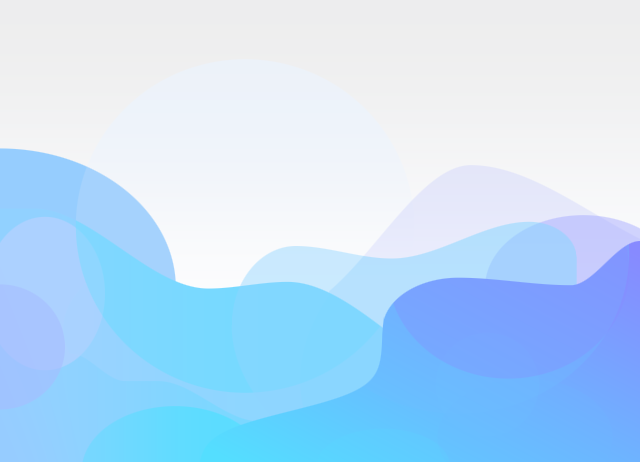
This background is drawn by a WebGL 2 fragment shader. Its source:

```glsl
#version 300 es
precision highp float;

uniform vec2 u_resolution;
out vec4 fragColor;

// Canvas extent in layout units, origin at the lower left
const vec2 CANVAS = vec2(7.68, 5.54);

const vec3 SKY_TOP = vec3(0.93, 0.93, 0.932);
const vec3 SKY_LOW = vec3(0.985, 0.988, 0.995);
const vec3 MIST = vec3(0.92, 0.955, 1.0);
const vec3 LILAC = vec3(0.80, 0.82, 0.985);
const vec3 VIOLET = vec3(0.62, 0.64, 1.0);
const vec3 AZURE = vec3(0.59, 0.805, 0.995);
const vec3 AQUA = vec3(0.56, 0.83, 1.0);
const vec3 CYAN = vec3(0.45, 0.86, 1.0);
const vec3 PALE = vec3(0.72, 0.82, 1.0);
const vec3 PERIWINKLE = vec3(0.65, 0.74, 1.0);
const vec3 DEEP = vec3(0.53, 0.54, 1.0);
const vec3 BRIGHT = vec3(0.33, 0.87, 1.0);

// Antialiased coverage of a signed field, positive inside
float coverage(float field) {
    return clamp(0.5 + field / max(fwidth(field), 1e-4), 0.0, 1.0);
}

float ellipse(vec2 p, vec2 center, vec2 radius) {
    return coverage(1.0 - length((p - center) / radius));
}

// Smooth rise of a given height between two positions
float rise(float x, float start, float end, float height) {
    return height * smoothstep(start, end, x);
}

// Upper half of an ellipse as a height profile
float dome(float x, float center, float radius, float base, float height) {
    float t = (x - center) / radius;
    return base + height * sqrt(max(0.0, 1.0 - t * t));
}

float lilacHill(vec2 p) {
    float top = 1.82 + rise(p.x, 3.45, 5.65, 1.74) + rise(p.x, 5.65, 8.6, -1.15);
    float dy = p.y - 0.99;
    float left = 3.6 + min(0.34 * dy * dy, 0.35);
    return coverage(top - p.y) * coverage(p.x - left);
}

float cyanHill(vec2 p) {
    float top = 3.04 + rise(p.x, 0.4, 2.5, -0.96)
        + rise(p.x, 2.5, 3.45, 0.08) + rise(p.x, 3.45, 6.0, -1.3);
    return coverage(top - p.y);
}

float glassWave(vec2 p) {
    float top = 2.59 + rise(p.x, 3.55, 4.7, -0.15) + rise(p.x, 4.7, 6.35, 0.44);
    if (p.x < 3.55) top = dome(p.x, 3.55, 0.77, 1.64, 0.95);
    if (p.x > 6.35) top = dome(p.x, 6.35, 0.57, 2.44, 0.44);
    float dy = p.y - 1.64;
    float left = 2.78 + 0.4 * dy * dy;
    return coverage(top - p.y) * coverage(p.x - left) * coverage(6.92 - p.x);
}

float frontWave(vec2 p) {
    float top = 2.21 + rise(p.x, 5.5, 6.85, -0.09) + rise(p.x, 6.85, 7.68, 0.53);
    if (p.x < 5.5) top = dome(p.x, 5.5, 0.91, 1.59, 0.62);
    float left = 3.48 + 1.11 * tanh((p.y - 0.61) / 0.28);
    return coverage(top - p.y) * coverage(p.x - left);
}

// Left hill fill with overlapping translucent discs
vec3 cyanFill(vec2 p, float halo) {
    vec3 color = mix(vec3(0.57, 0.82, 1.0), vec3(0.48, 0.845, 1.0), smoothstep(0.3, 3.2, p.x));
    color = mix(color, PALE, 0.7 * ellipse(p, vec2(0.54, 2.02), vec2(0.72, 0.92)));
    color = mix(color, PERIWINKLE, 0.6 * ellipse(p, vec2(0.0, 1.38), vec2(0.78, 0.75)));
    color = mix(color, CYAN, 0.5 * halo);
    // Pale pool ending in a wave along its lower side
    float bed = 1.3 + rise(p.x, 0.85, 1.5, -0.33) + rise(p.x, 1.9, 3.1, -0.48);
    float dy = p.y - 1.6;
    float pool = coverage(p.y - bed) * coverage(p.x - 0.76 - 0.9 * dy * dy);
    color = mix(color, vec3(0.65, 0.83, 1.0), 0.45 * pool * (1.0 - halo));
    color = mix(color, PERIWINKLE, 0.25 * (1.0 - smoothstep(0.0, 1.2, p.x + 0.4 * p.y)));
    float basin = ellipse(p, vec2(2.1, -0.11), vec2(1.12, 0.78));
    return mix(color, BRIGHT, basin * mix(0.4, 0.8, smoothstep(1.0, 2.6, p.x)));
}

// Front gradient with broad tinted discs
vec3 frontFill(vec2 p) {
    float t = 0.5 * (p.x - 2.8) / 4.8 + 0.5 * p.y / 2.54;
    vec3 color = mix(BRIGHT, DEEP, clamp(t, 0.0, 1.0));
    color = mix(color, vec3(0.43, 0.74, 1.0), 0.3 * ellipse(p, vec2(5.5, 2.5), vec2(2.05, 1.92)));
    color = mix(color, vec3(0.42, 0.76, 1.0), 0.16 * ellipse(p, vec2(5.85, 0.93), vec2(0.62)));
    color = mix(color, DEEP, 0.32 * ellipse(p, vec2(6.1, 2.3), vec2(1.45, 1.3)));
    color = mix(color, vec3(0.42, 0.72, 1.0), 0.18 * ellipse(p, vec2(6.3, 0.3), vec2(1.05, 0.7)));
    return mix(color, BRIGHT, 0.15 * ellipse(p, vec2(4.6, -0.05), vec2(0.8, 0.45)));
}

void main() {
    vec2 p = gl_FragCoord.xy / u_resolution * CANVAS;
    float halo = ellipse(p, vec2(2.94, 2.83), vec2(2.03, 2.0));

    // Sky and pale distant shapes
    vec3 color = mix(SKY_LOW, SKY_TOP, smoothstep(1.8, 5.6, p.y));
    color = mix(color, MIST, halo * 0.6 * smoothstep(2.2, 4.4, p.y));
    color = mix(color, LILAC, 0.42 * lilacHill(p) * mix(0.75, 1.0, smoothstep(1.8, 3.4, p.y)));
    color = mix(color, VIOLET, 0.45 * ellipse(p, vec2(7.0, 2.09), vec2(1.18, 0.87)));

    // Left hills
    vec3 azure = mix(AZURE, vec3(0.66, 0.83, 0.99), halo * 0.8);
    color = mix(color, azure, ellipse(p, vec2(0.0, 2.09), vec2(2.11, 1.67)));
    color = mix(color, cyanFill(p, halo), cyanHill(p));

    // Translucent wave, then the solid front
    color = mix(color, AQUA, 0.45 * glassWave(p));
    color = mix(color, CYAN, 0.14 * glassWave(p) * lilacHill(p));
    color = mix(color, frontFill(p), frontWave(p));
    fragColor = vec4(color, 1.0);
}
```
